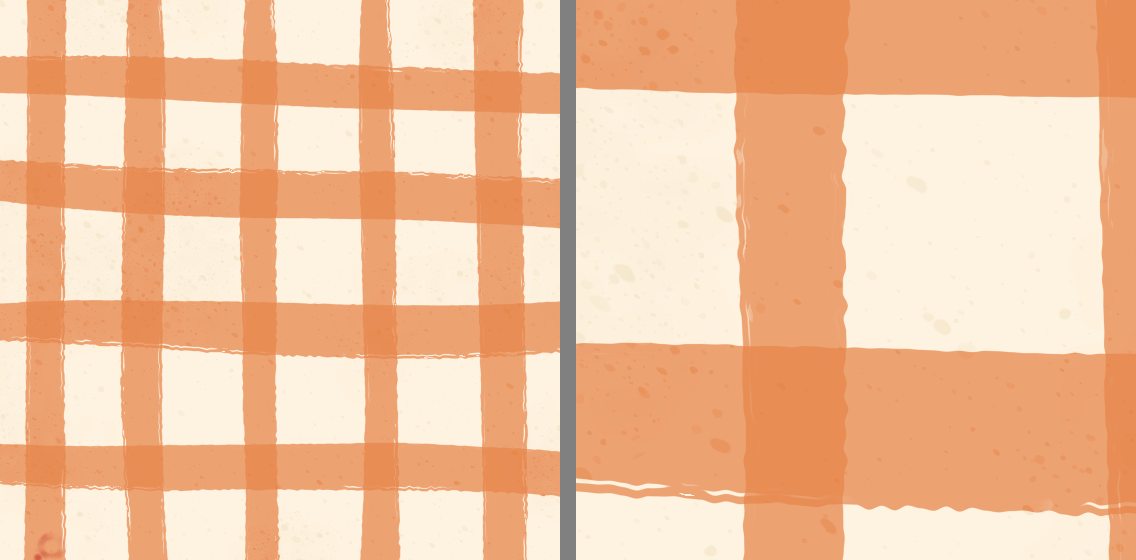
Left: the whole. Right: its middle third, enlarged.
Write a Shadertoy shader that draws this pattern.

```glsl
const vec3 PAPER = vec3(0.996, 0.949, 0.878);
const vec3 WASH = vec3(0.929, 0.637, 0.449);
const vec3 CROSSING = vec3(0.908, 0.555, 0.335);
const vec3 PAPER_STAIN = vec3(0.93, 0.87, 0.73);
const vec3 WASH_STAIN = vec3(0.89, 0.49, 0.24);
const vec3 SMUDGE = vec3(0.78, 0.27, 0.20);
const float EDGE_ROUGHNESS = 0.0035;
const float EDGE_WANDER = 0.003;
const float STREAK_DEPTH = 0.0055;
const float STREAK_WIDTH = 0.0028;
const float FLECK_DEPTH = 0.010;
const int COLUMNS = 5;
const int ROWS = 4;

// Centre and half width of each stroke at four even stations along it
const vec4 COLUMN_PATH[COLUMNS] = vec4[](
    vec4(.080, .081, .082, .083), vec4(.264, .253, .257, .258),
    vec4(.469, .463, .462, .464), vec4(.680, .680, .675, .670),
    vec4(.902, .899, .891, .889));
const vec4 COLUMN_HALF[COLUMNS] = vec4[](
    vec4(.036, .035, .034, .034), vec4(.035, .036, .038, .030),
    vec4(.030, .029, .033, .026), vec4(.036, .029, .032, .026),
    vec4(.038, .041, .041, .046));
const vec4 ROW_PATH[ROWS] = vec4[](
    vec4(.867, .858, .844, .833), vec4(.678, .657, .651, .637),
    vec4(.426, .419, .408, .417), vec4(.171, .165, .167, .154));
const vec4 ROW_HALF[ROWS] = vec4[](
    vec4(.033, .038, .038, .036), vec4(.038, .042, .043, .044),
    vec4(.033, .044, .048, .046), vec4(.035, .040, .041, .040));

float hash(vec2 p) {
    vec3 q = fract(p.xyx * vec3(0.1031, 0.1030, 0.0973));
    q += dot(q, q.yzx + 33.33);
    return fract((q.x + q.y) * q.z);
}

float noise(vec2 p) {
    vec2 i = floor(p), f = fract(p);
    f *= f * (3.0 - 2.0 * f);
    return mix(mix(hash(i), hash(i + vec2(1, 0)), f.x),
               mix(hash(i + vec2(0, 1)), hash(i + vec2(1, 1)), f.x), f.y);
}

// Antialiased coverage, 1 where the distance is positive
float cover(float d) {
    float blur = 0.75 / iResolution.y;
    return smoothstep(-blur, blur, d);
}

// Cubic weights of the four stations
vec4 stationWeights(float along) {
    float t = along * 3.0, a = t - 1.0, b = t - 2.0, c = t - 3.0;
    return vec4(-a * b * c / 6.0, t * b * c / 2.0, -t * a * c / 2.0, t * a * b / 6.0);
}

// One side of a stroke: ragged outline, dry streak and flecks
float edgeInk(float depth, float along, float dryness, float seed) {
    float jag = noise(vec2(along * 130.0, seed)) - 0.5;
    depth += jag * EDGE_ROUGHNESS * (0.25 + 0.75 * dryness);
    depth += (noise(vec2(along * 7.0, seed + 11.0)) - 0.5) * EDGE_WANDER;

    float worn = dryness * smoothstep(0.25, 0.6, noise(vec2(along * 9.0, seed + 23.0)));
    float bristle = noise(vec2(along * 40.0, seed + 37.0));
    float gapHalf = 0.5 * STREAK_WIDTH * worn * smoothstep(0.15, 0.8, bristle);
    float gapDepth = STREAK_DEPTH + 0.004 * (noise(vec2(along * 6.0, seed + 41.0)) - 0.5);
    float gap = cover(gapHalf - abs(depth - gapDepth)) * smoothstep(0.0, 0.0008, gapHalf);

    float grain = noise(vec2(along * 75.0, depth * 480.0 + seed * 5.0));
    float fleck = smoothstep(0.78, 0.88, grain) * worn * (1.0 - smoothstep(0.4, 1.0, depth / FLECK_DEPTH));
    return cover(depth) * (1.0 - max(gap, fleck));
}

float strokeInk(float across, float along, vec4 path, vec4 halfWidth, vec2 dryness, float seed) {
    vec4 w = stationWeights(along);
    float offset = across - dot(w, path), reach = dot(w, halfWidth);
    return edgeInk(reach + offset, along, dryness.x, seed)
         * edgeInk(reach - offset, along, dryness.y, seed + 5.0);
}

// Scattered tilted oval spots, one at most per cell
float spots(vec2 uv, float cells, float density) {
    vec2 p = mat2(0.8, 0.6, -0.6, 0.8) * uv * cells + 50.0;
    vec2 id = floor(p);
    vec2 q = fract(p) - 0.5 - 0.4 * (vec2(hash(id), hash(id + 17.0)) - 0.5);
    q.y *= 1.0 + 0.9 * hash(id + 29.0);
    q += 0.12 * (noise(p * 4.0) - 0.5);
    float radius = 0.08 + 0.2 * hash(id + 43.0);
    float shape = 1.0 - smoothstep(radius * 0.75, radius * 1.1, length(q));
    return shape * step(hash(id + 61.0), density) * (0.4 + 0.6 * hash(id + 71.0));
}

void mainImage(out vec4 fragColor, in vec2 fragCoord) {
    vec2 uv = fragCoord / iResolution.xy;

    // Strokes, each with a drier side
    float columns = 0.0, rows = 0.0;
    for (int i = 0; i < COLUMNS; i++) {
        vec2 dryness = i == 1 ? vec2(0.8, 0.45) : vec2(0.35, 0.85);
        columns = max(columns, strokeInk(uv.x, uv.y, COLUMN_PATH[i], COLUMN_HALF[i], dryness, 100.0 + 13.0 * float(i)));
    }
    for (int i = 0; i < ROWS; i++) {
        vec2 dryness = i < 2 ? vec2(0.0, 1.0) : vec2(1.0, 0.1);
        rows = max(rows, strokeInk(uv.y, uv.x, ROW_PATH[i], ROW_HALF[i], dryness, 300.0 + 13.0 * float(i)));
    }
    float ink = max(columns, rows);
    vec3 color = mix(mix(PAPER, WASH, ink), CROSSING, columns * rows);

    // Clustered stains, tinted by what lies beneath
    float cluster = smoothstep(0.35, 0.85, noise(uv * 6.0 + 4.0));
    float stain = 0.45 * spots(uv, 36.0, 0.08 + 0.4 * cluster);
    stain = max(stain, 0.4 * spots(uv + 3.1, 75.0, 0.08 + 0.5 * cluster));
    stain = max(stain, 0.35 * spots(uv + 7.7, 150.0, 0.08 + 0.5 * cluster));
    stain += 0.14 * cluster * noise(uv * 45.0);
    color = mix(color, mix(PAPER_STAIN, WASH_STAIN, ink), stain);

    // Soft smudge at the foot of the first column
    vec2 s = uv - vec2(0.092, 0.024);
    float ring = 1.0 - smoothstep(0.002, 0.010, abs(length(s) - 0.019));
    float blot = 1.0 - smoothstep(0.002, 0.011, length(uv - vec2(0.068, 0.004)));
    color = mix(color, SMUDGE, max(0.55 * ring * noise(uv * 90.0), 0.75 * blot));

    fragColor = vec4(color, 1.0);
}
```
